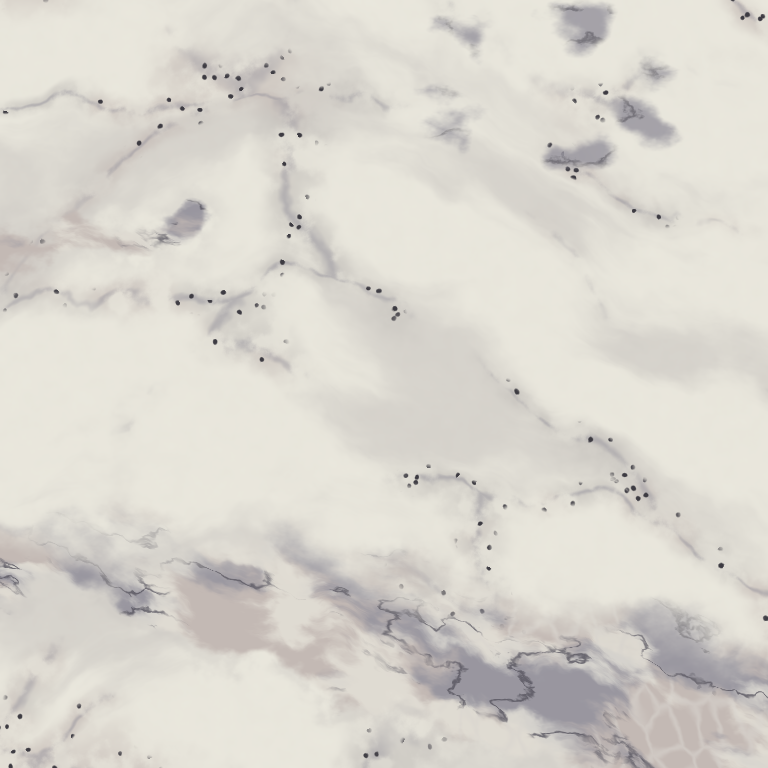
Reproduce this texture procedurally as a WebGL 1 fragment shader.

```glsl
precision highp float;
// Cream marble with faint branching veins and broken violet-grey mineral bands.
uniform vec2 u_resolution;

const vec3 CREAM = vec3(0.912, 0.902, 0.862);
const vec3 HAZE = vec3(0.80, 0.785, 0.765);
const vec3 BLUSH = vec3(0.765, 0.725, 0.705);
const vec3 SLATE = vec3(0.60, 0.59, 0.625);
const vec3 CHARCOAL = vec3(0.34, 0.33, 0.37);

vec2 hash2(vec2 p) {
  return fract(sin(vec2(dot(p, vec2(127.1, 311.7)), dot(p, vec2(269.5, 183.3)))) * 43758.55);
}

float valueNoise(vec2 p) {
  vec2 i = floor(p), f = fract(p);
  f = f * f * (3.0 - 2.0 * f);
  float low = mix(hash2(i).x, hash2(i + vec2(1.0, 0.0)).x, f.x);
  float high = mix(hash2(i + vec2(0.0, 1.0)).x, hash2(i + 1.0).x, f.x);
  return mix(low, high, f.y);
}

float fbm(vec2 p) {
  float sum = 0.0, gain = 0.5;
  for (int i = 0; i < 6; i++) {
    sum += gain * valueNoise(p);
    p = mat2(1.6, 1.2, -1.2, 1.6) * p + 3.7;
    gain *= 0.5;
  }
  return sum;
}

// Cellular noise: nearest distance, second distance, random id of the cell.
vec3 cells(vec2 p) {
  vec2 base = floor(p);
  vec3 best = vec3(8.0, 8.0, 0.0);
  for (int y = -1; y <= 1; y++) {
    for (int x = -1; x <= 1; x++) {
      vec2 cell = base + vec2(float(x), float(y));
      float d = length(cell + hash2(cell) - p);
      if (d < best.x) best = vec3(d, best.x, hash2(cell + 17.0).x);
      else best.y = min(best.y, d);
    }
  }
  return best;
}

float cellBorder(vec2 p, float width) {
  vec3 c = cells(p);
  return 1.0 - smoothstep(0.0, width, c.y - c.x);
}

vec2 warp(vec2 p, float scale, float amount) {
  return p + amount * (vec2(fbm(p * scale), fbm(p * scale + 31.0)) - 0.5);
}

float segmentDistance(vec2 p, vec2 a, vec2 b) {
  vec2 ab = b - a;
  return length(p - a - ab * clamp(dot(p - a, ab) / dot(ab, ab), 0.0, 1.0));
}

// Thin dark lines where layered noise crosses its middle value.
float cracks(vec2 p, float width) {
  return 1.0 - smoothstep(0.0, width, abs(fbm(p) - 0.49));
}

// Sloping band: crisp below, soft above.
float mainBand(vec2 p, float rough) {
  float center = 0.28 - 0.27 * p.x + 0.04 * p.x * p.x * p.x;
  float halfWidth = 0.025 + 0.06 * smoothstep(0.0, 0.5, p.x);
  float side = p.y - center;
  float softness = mix(0.012, 0.045, smoothstep(-0.03, 0.03, side));
  return 1.0 - smoothstep(-softness, softness, abs(side) - halfWidth + 0.14 * rough);
}

// Small dark patches strewn around an ellipse.
float patchRing(vec2 p, float rough) {
  float mask = 0.0;
  for (int i = 0; i < 7; i++) {
    float k = float(i);
    vec2 jitter = hash2(vec2(k, 5.0));
    float angle = k * 0.898 + 0.4;
    vec2 spot = vec2(0.71, 0.89) + vec2(0.17, 0.085) * vec2(cos(angle), sin(angle)) + 0.04 * (jitter - 0.5);
    vec2 reach = vec2(0.025, -0.012 + 0.02 * jitter.x);
    float d = segmentDistance(p, spot - reach, spot + reach) - 0.006 - 0.012 * jitter.y;
    mask = max(mask, 1.0 - smoothstep(-0.012, 0.014, d + 0.11 * rough));
  }
  return mask;
}

vec3 mineral(vec2 p) {
  vec2 grain = warp(vec2(p.x, p.y + 0.3 * p.x), 9.0, 0.07);
  float tone = fbm(grain * vec2(8.0, 17.0) + 3.0);
  vec3 color = mix(SLATE, BLUSH, smoothstep(0.38, 0.56, tone));
  color = mix(color, CREAM, 0.75 * smoothstep(0.48, 0.66, fbm(grain * vec2(10.0, 20.0) + 50.0)));
  float web = cellBorder(grain * vec2(30.0, 19.0), 0.3) * smoothstep(0.5, 0.65, p.x);
  color = mix(color, HAZE * 1.06, 0.55 * web * smoothstep(0.42, 0.55, tone));
  float dark = cracks(grain * vec2(11.0, 24.0) + 12.0, 0.035) * (1.0 - smoothstep(0.42, 0.58, tone));
  return mix(color, CHARCOAL, 0.8 * dark);
}

void main() {
  vec2 p = gl_FragCoord.xy / u_resolution;
  float rough = fbm(p * vec2(11.0, 15.0)) - 0.49;

  // Bedding coordinates: layers arch over a ridge left of the middle.
  float arch = 0.42 * sqrt((p.x - 0.36) * (p.x - 0.36) + 0.006);
  vec2 bed = warp(vec2(p.x, p.y + arch), 5.0, 0.17);

  // Soft clouds and a little fine grain.
  float cloud = smoothstep(0.47, 0.74, fbm(bed * vec2(3.5, 9.0) + 8.0));
  vec3 color = mix(CREAM, HAZE, 0.65 * cloud);
  color += 0.012 * (fbm(p * 60.0) - 0.5);

  // Fading veins with a broad stained halo.
  vec2 veinSpace = bed * vec2(2.6, 5.5) + 2.0;
  float presence = smoothstep(0.40, 0.62, fbm(p * 5.0 + 7.0));
  float halo = cellBorder(veinSpace, 0.28) * presence;
  float line = cellBorder(veinSpace, 0.055) * presence;
  float mottle = smoothstep(0.3, 0.65, fbm(p * 38.0));
  vec3 stain = mix(HAZE * 0.95, BLUSH, smoothstep(0.42, 0.56, fbm(p * 6.0 + 20.0)));
  color = mix(color, stain, halo * (0.2 + 0.45 * mottle));
  color = mix(color, SLATE, 0.5 * line * mottle);

  // Sparse dark flecks that follow the veins.
  vec3 fleck = cells(warp(p, 60.0, 0.006) * 95.0);
  float dot1 = (1.0 - smoothstep(0.18, 0.4, fleck.x)) * step(0.9, fleck.z);
  color = mix(color, CHARCOAL * 0.7, dot1 * smoothstep(0.4, 0.8, halo));

  // Mineral bands and patches, each inside a pale grey fringe.
  float leftBand = segmentDistance(p, vec2(-0.1, 0.665), vec2(0.23, 0.69)) - 0.024 + 0.1 * rough;
  float ring = patchRing(p, rough);
  float rock = max(mainBand(p, rough), 1.0 - smoothstep(-0.006, 0.009, leftBand));
  float fringe = max(1.0 - smoothstep(0.0, 0.05, leftBand), mainBand(p, rough - 0.2));
  color = mix(color, HAZE, 0.4 * fringe * mottle);
  color = mix(color, mineral(p), rock);
  vec3 patchColor = mix(SLATE, CHARCOAL, 0.8 * cracks(p * vec2(18.0, 26.0), 0.06));
  color = mix(color, patchColor, 0.85 * ring);

  gl_FragColor = vec4(clamp(color, 0.0, 1.0), 1.0);
}
```
